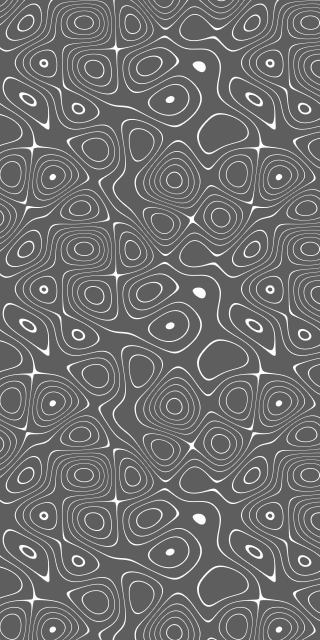
This pattern is drawn by a Shadertoy shader. Its source:

```glsl
// Seamlessly tiling topographic contour lines, white on grey, swelling where the terrain is flat.

const float TAU = 6.2831853;
const float TILE_SIZE = 0.707;      // tile edge in canvas widths
const float LEVEL_STEP = 0.63;      // height between contours, in standard deviations
const float LINE_SHARE = 0.1;       // part of each height step that is inked
const int MAX_CYCLES = 5;           // highest wave count per tile along an axis
const vec3 GROUND_COLOR = vec3(0.37);
const vec3 LINE_COLOR = vec3(0.99);

float hash(vec2 p, float seed) {
    vec3 q = fract(vec3(p.xyx) * vec3(0.1031, 0.1030, 0.0973) + seed * 0.137);
    q += dot(q, q.yzx + 33.33);
    return fract((q.x + q.y) * q.z);
}

// Band-pass weight: favours waves of about `center` cycles per tile
float bandWeight(float cycles, float center, float spread) {
    float d = (cycles - center) / spread;
    return exp(-0.5 * d * d);
}

// Layered sines with whole wave counts, so the height repeats on the unit square.
// The result is scaled to unit variance.
float terrain(vec2 p, float center, float spread, float seed) {
    float height = 0.0;
    float power = 0.0;
    for (int i = 0; i <= MAX_CYCLES; i++) {
        for (int j = -MAX_CYCLES; j <= MAX_CYCLES; j++) {
            if (i == 0 && j <= 0) continue;    // opposite waves are duplicates
            vec2 wave = vec2(i, j);
            float weight = bandWeight(length(wave), center, spread);
            weight *= 0.4 + hash(wave + 17.0, seed + 1.0);
            float phase = hash(wave + 17.0, seed);
            height += weight * sin(TAU * (dot(wave, p) + phase));
            power += 0.5 * weight * weight;
        }
    }
    return height * inversesqrt(power);
}

// Box-filtered coverage of lines centred on whole levels
float contourCoverage(float level, float share, float footprint) {
    float offset = abs(level - round(level));
    float halfLine = 0.5 * share;
    float halfBox = 0.5 * footprint;
    float overlap = min(offset + halfBox, halfLine) - max(offset - halfBox, -halfLine);
    return clamp(overlap / footprint, 0.0, 1.0);
}

void mainImage(out vec4 fragColor, in vec2 fragCoord) {
    vec2 tilePos = fragCoord / iResolution.x / TILE_SIZE;
    float level = terrain(tilePos, 3.0, 0.75, 3.0) / LEVEL_STEP;

    // Height change across one pixel sets the filter width
    float footprint = max(length(vec2(dFdx(level), dFdy(level))), 1e-4);
    float ink = contourCoverage(level, LINE_SHARE, footprint);

    fragColor = vec4(mix(GROUND_COLOR, LINE_COLOR, ink), 1.0);
}
```
